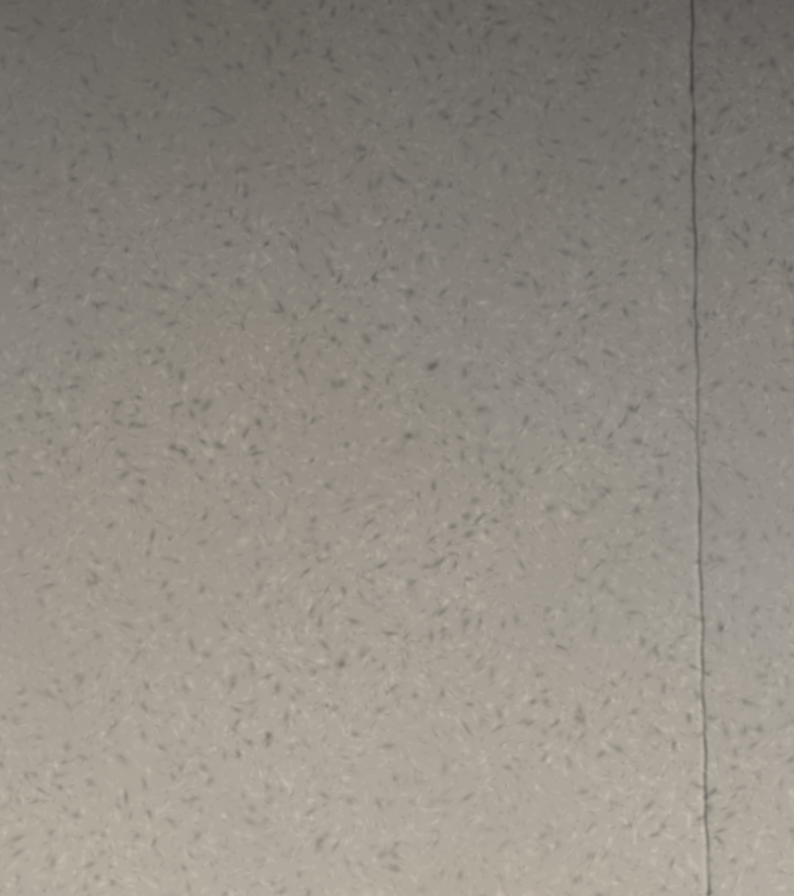
Give the GLSL for this texture, as a Shadertoy shader.

```glsl
// Speckled vinyl floor in soft falling light, with one thin upright seam.

vec3 hash3(vec2 cell) {
    vec3 h = fract(vec3(cell.xyx) * vec3(0.1031, 0.1030, 0.0973));
    h += dot(h, h.yxz + 33.33);
    return fract((h.xxy + h.yzz) * h.zyx);
}

// Cellular noise: soft elongated flecks, one per cell, randomly turned.
float flecks(vec2 p, float seed, float share) {
    vec2 cell = floor(p);
    float sum = 0.0;
    for (int j = -1; j <= 1; j++)
    for (int i = -1; i <= 1; i++) {
        vec2 id = cell + vec2(i, j);
        vec3 place = hash3(id + seed);
        vec3 form = hash3(id + seed + 57.0);
        float angle = 6.2832 * place.z;
        vec2 axis = vec2(cos(angle), sin(angle));
        vec2 d = p - id - place.xy;
        d = vec2(dot(d, axis), dot(d, vec2(-axis.y, axis.x)));
        d /= vec2(mix(0.24, 0.48, form.x), mix(0.15, 0.25, form.y));
        float strength = smoothstep(1.0 - share, 1.0, form.z);
        sum += strength * exp(-dot(d, d));
    }
    return sum;
}

// Layered sines: broad uneven patches, about -1 to 1.
float clouds(vec2 p) {
    float sum = 0.0, weight = 0.5;
    for (int i = 0; i < 4; i++) {
        sum += weight * sin(p.x + 1.7 * sin(p.y * 0.8 + float(i))) * cos(p.y + 1.3 * sin(p.x * 0.7));
        p = mat2(1.2, 1.3, -1.3, 1.2) * p + 2.4;
        weight *= 0.6;
    }
    return sum;
}

void mainImage(out vec4 fragColor, in vec2 fragCoord) {
    vec2 uv = fragCoord / iResolution.y;
    float pixel = 1.0 / iResolution.y;
    float depth = 1.0 - uv.y;

    // Light falls off towards the top.
    float light = 0.405 + 0.42 * depth - 0.13 * depth * depth;
    float patches = clouds(uv * 9.0);
    light += 0.010 * patches - 0.012 * smoothstep(0.5, 0.9, uv.x) * uv.y;

    // Grey-beige tint, warmer at the lower left and cooler at the right.
    vec3 tint = mix(vec3(1.0, 0.962, 0.91), vec3(1.0, 0.957, 0.885), depth);
    float cool = 0.6 * smoothstep(0.3, 0.9, uv.x) + 0.5 * clouds(uv * 6.0 + 4.0);
    tint += vec3(-0.008, 0.003, 0.022) * cool;

    // Bent coordinates keep the flecks from lining up in rows.
    vec2 grain = uv + 0.004 * sin(uv.yx * 41.0 + 2.0 * sin(uv * 23.0));
    grain = mat2(0.89, 0.45, -0.45, 0.89) * grain;
    float dark = flecks(grain * 62.0, 3.0, 0.55);
    float fineDark = flecks(grain * 105.0, 19.0, 0.8);
    float pale = flecks(grain * 70.0, 41.0, 0.6);
    float finePale = flecks(grain * 112.0, 73.0, 0.8);
    float contrast = (0.85 + 0.3 * patches) * mix(0.65, 1.0, smoothstep(0.0, 0.35, depth));
    light += contrast * (0.055 * pale + 0.040 * finePale - 0.105 * dark - 0.045 * fineDark + 0.006);

    // Slightly wavering seam with a pale lip on its left side.
    float seamX = 0.772 + 0.019 * depth * (0.6 + 0.4 * depth)
        + 0.0008 * sin(uv.y * 46.0) + 0.0005 * sin(uv.y * 131.0);
    float side = uv.x - seamX;
    float width = 0.0019 + 0.5 * pixel;
    float groove = exp(-side * side / (width * width));
    float lip = exp(-pow((side + 0.0046) / 0.003, 2.0));
    float wear = 0.8 + 0.2 * sin(uv.y * 67.0 + 3.0 * sin(uv.y * 29.0));
    light -= 0.17 * groove * wear * mix(0.75, 1.0, depth);
    light += 0.045 * lip * smoothstep(0.25, 0.8, depth);
    light -= 0.012 * smoothstep(0.0, 0.006, side) * exp(-max(side, 0.0) * 30.0);

    fragColor = vec4(clamp(light * tint, 0.0, 1.0), 1.0);
}
```
